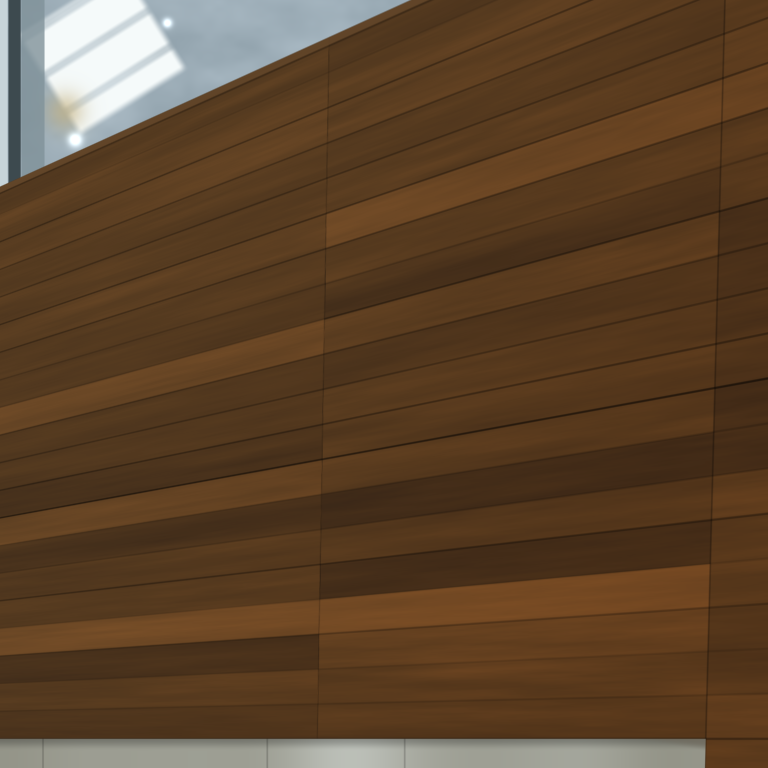
A WebGL 1 fragment shader for this texture:

```glsl
precision highp float;
// Brown timber cladding seen at an angle: twenty board rows fan out in perspective
// across three bays. Hashes tint each board and stretched noise draws its grain.
// A glazed corner lies above the cladding and a pale panelled strip below it.
uniform vec2 u_resolution;

const float ROWS = 20.0;
const float BASE = 0.038;   // height of the lower edge
const float FAN = 0.632;    // growth of row height towards the right
const float TOP = 0.719;    // upper edge, measured at the left side

float hash(vec2 p) {
  return fract(sin(dot(p, vec2(127.1, 311.7))) * 43758.545);
}

float noise(vec2 p) {
  vec2 i = floor(p), f = fract(p);
  f = f * f * (3.0 - 2.0 * f);
  return mix(mix(hash(i), hash(i + vec2(1.0, 0.0)), f.x),
             mix(hash(i + vec2(0.0, 1.0)), hash(i + 1.0), f.x), f.y);
}

float fbm(vec2 p) {
  float sum = 0.0, amp = 0.5;
  for (int i = 0; i < 4; i++) {
    sum += amp * noise(p);
    p = p * 2.03 + 7.1;
    amp *= 0.5;
  }
  return sum;
}

// Soft band between a and b
float band(float x, float a, float b, float w) {
  return smoothstep(a - w, a + w, x) - smoothstep(b - w, b + w, x);
}

float line(float x, float at, float halfWidth, float w) {
  return band(x, at - halfWidth, at + halfWidth, w);
}

float glow(vec2 p, vec2 center, float radius) {
  vec2 d = (p - center) / radius;
  return exp(-dot(d, d));
}

float same(float a, float b) { return 1.0 - step(0.5, abs(a - b)); }

// Board tone: -1 dark, 0 middle, 1 light
float boardTone(float row, float bay) {
  float first = same(bay, 0.0), second = same(bay, 1.0), third = same(bay, 2.0);
  float tone = 0.42 * (hash(vec2(row, bay + 3.0)) - 0.5);
  tone += (first + second) * (0.8 * same(row, 3.0) + 0.42 * same(row, 11.0) - 0.6 * same(row, 6.0));
  tone += first * (0.4 * same(row, 7.0) - 0.65 * same(row, 2.0) - 0.5 * same(row, 8.0));
  tone += second * (0.25 * same(row, 2.0) - 0.6 * same(row, 4.0) - 0.45 * same(row, 12.0));
  tone += (second + third) * 0.45 * same(row, 14.0);
  return tone - third * 0.5 * band(row, 5.5, 11.5, 0.1);
}

// Blends the two boards that meet at the nearest seam
float bayTone(float r, float bay, float w) {
  float seam = floor(r + 0.5);
  return mix(boardTone(seam - 1.0, bay), boardTone(seam, bay), smoothstep(-w, w, r - seam));
}

vec3 cladding(vec2 p, float v, vec2 joints, float w) {
  float r = v / TOP * ROWS;
  float rowW = w * ROWS / (TOP * (1.0 + FAN * p.x));
  float inSecond = smoothstep(-w, w, p.x - joints.x);
  float inThird = smoothstep(-w, w, p.x - joints.y);
  float tone = mix(bayTone(r, 0.0, rowW), bayTone(r, 1.0, rowW), inSecond);
  tone = mix(tone, bayTone(r, 2.0, rowW), inThird);

  // Broad streaks and fine fibres along the boards
  float streak = fbm(vec2(p.x * 3.0 + 9.0 * inSecond, r * 1.7));
  float fibre = fbm(vec2(p.x * 14.0, r * 9.0));
  tone += 0.9 * (streak - 0.47) + 0.35 * (fibre - 0.47);
  vec3 wood = mix(vec3(0.335, 0.228, 0.122), vec3(0.235, 0.162, 0.098), clamp(-tone, 0.0, 1.0));
  wood = mix(wood, vec3(0.475, 0.312, 0.160), clamp(tone, 0.0, 1.0));

  // Warmer light towards the lower right
  float warm = smoothstep(0.3, 1.5, p.x + 0.6 * (1.0 - p.y));
  wood *= mix(vec3(1.0, 1.01, 1.02), vec3(1.01, 0.94, 0.84), warm);

  // Seams, bay joints and edge trim
  float seam = floor(r + 0.5);
  float depth = 0.1 + 0.25 * hash(vec2(seam, 5.0)) + 0.2 * (same(seam, 8.0) + same(seam, 12.0) * inSecond);
  wood *= 1.0 - depth * line(r - seam, 0.0, 0.025, rowW);
  wood *= 1.0 - 0.22 * (line(p.x, joints.x, 0.0007, w) + 1.4 * line(p.x, joints.y, 0.001, w));
  wood = mix(wood, vec3(0.40, 0.285, 0.17), 0.7 * band(v, TOP - 0.008, TOP, w));
  return wood * (1.0 - 0.25 * line(v, TOP - 0.009, 0.001, w));
}

vec3 glazing(vec2 p, float w) {
  vec3 color = mix(vec3(0.50, 0.57, 0.61), vec3(0.72, 0.78, 0.82), fbm(p * vec2(9.0, 13.0) + 2.0));
  // Tilted bright skylight crossed by beams
  vec2 q = p - vec2(0.137, 0.935);
  q = vec2(0.85 * q.x + 0.53 * q.y, 0.85 * q.y - 0.53 * q.x);
  float pane = band(q.x, -0.085, 0.075, 0.006) * band(q.y, -0.075, 0.075, 0.006);
  float beam = line(fract(q.y / 0.055 + 0.25), 0.5, 0.09, 0.06);
  color = mix(color, vec3(0.96, 0.98, 0.98), pane * (1.0 - 0.5 * beam));
  // Lamps and a warm reflection
  color = mix(color, vec3(0.76, 0.68, 0.48), 0.6 * glow(p, vec2(0.085, 0.855), 0.025));
  color += 0.5 * (glow(p, vec2(0.218, 0.970), 0.006) + glow(p, vec2(0.098, 0.818), 0.009));
  // Upright frame at the left
  color = mix(color, vec3(0.50, 0.57, 0.60), 0.8 * band(p.x, 0.028, 0.058, w));
  color = mix(color, vec3(0.24, 0.29, 0.31), band(p.x, 0.011, 0.027, w));
  return mix(color, vec3(0.78, 0.83, 0.85), 1.0 - smoothstep(0.010 - w, 0.010 + w, p.x));
}

vec3 lowerStrip(vec2 p, float w) {
  float light = 0.5 * glow(vec2(p.x, 0.0), vec2(0.44, 0.0), 0.09) + 0.35 * noise(vec2(p.x * 8.0, 1.0));
  vec3 color = mix(vec3(0.56, 0.56, 0.51), vec3(0.81, 0.83, 0.81), light);
  float gaps = line(p.x, 0.056, 0.001, w) + line(p.x, 0.348, 0.001, w) + line(p.x, 0.527, 0.001, w);
  color *= (1.0 - 0.2 * gaps) * (1.0 - 0.25 * smoothstep(0.022, BASE, p.y));
  float corner = smoothstep(0.0, 0.012, p.y - 0.036 + 0.17 * (p.x - 0.83));
  return mix(color, vec3(0.44, 0.42, 0.37), 0.7 * corner * smoothstep(0.82, 0.84, p.x));
}

void main() {
  vec2 p = gl_FragCoord.xy / u_resolution;
  float w = max(0.0012, 0.75 / min(u_resolution.x, u_resolution.y));
  float v = (p.y - BASE) / (1.0 + FAN * p.x);
  vec2 joints = vec2(0.4125, 0.918) + vec2(0.017, 0.026) * p.y;
  vec3 color = cladding(p, v, joints, w);
  color = mix(color, glazing(p, w), smoothstep(-w, w, v - TOP));
  float below = (1.0 - smoothstep(-w, w, p.y - BASE)) * (1.0 - smoothstep(-w, w, p.x - joints.y));
  color = mix(color, lowerStrip(p, w), below);
  gl_FragColor = vec4(clamp(color, 0.0, 1.0), 1.0);
}
```
